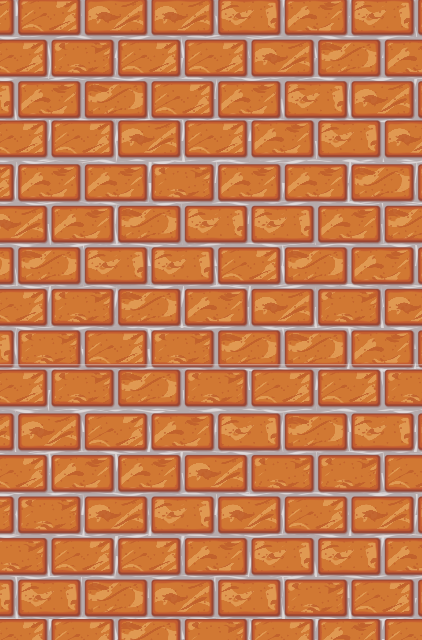
Write a WebGL 1 fragment shader that draws this texture.

```glsl
precision highp float;

uniform vec2 u_resolution;

// Lengths are in courses: one course is a brick plus its joint
const float COURSES = 15.41;
const float PITCH = 1.605;
const vec2 BRICK_HALF = vec2(0.742, 0.437);

const vec3 MORTAR = vec3(0.71, 0.665, 0.67);
const vec3 MORTAR_LIGHT = vec3(0.90, 0.88, 0.88);
const vec3 SHADOW = vec3(0.60, 0.44, 0.42);
const vec3 RIM = vec3(0.60, 0.27, 0.20);
const vec3 BEVEL = vec3(0.77, 0.36, 0.19);
const vec3 CLAY = vec3(0.82, 0.47, 0.20);
const vec3 CLAY_LIGHT = vec3(0.88, 0.60, 0.32);
const vec3 CLAY_DARK = vec3(0.75, 0.37, 0.17);

float hash(vec2 p) {
  return fract(sin(dot(p, vec2(12.99, 78.23))) * 4375.5);
}

float roundedBox(vec2 p, vec2 halfSize, float radius) {
  vec2 q = abs(p) - halfSize + radius;
  return length(max(q, 0.0)) + min(max(q.x, q.y), 0.0) - radius;
}

float cover(float d, float soft) {
  return 1.0 - smoothstep(-soft, soft, d);
}

// Layered warped sines, stretched along a rising diagonal
float swirl(vec2 p, float seed) {
  vec2 q = vec2(p.x + 0.5 * p.y, p.y * 1.7 + 0.55 * p.x);
  q += 0.22 * sin(q.yx * vec2(5.3, 6.1) + seed * vec2(2.1, 3.7));
  float broad = sin(q.x * 3.7 + seed * 4.3) * sin(q.y * 5.1 + seed * 1.9);
  float fine = sin(q.x * 8.3 - q.y * 5.0 + seed * 2.7) * sin(q.y * 11.0 + seed);
  return broad + 0.5 * fine;
}

// Distance to the nearest jittered cell point
float cellular(vec2 p, float seed) {
  vec2 base = floor(p);
  float nearest = 2.0;
  for (int j = -1; j <= 1; j++) {
    for (int i = -1; i <= 1; i++) {
      vec2 cell = base + vec2(float(i), float(j));
      vec2 point = cell + vec2(hash(cell + seed), hash(cell + seed + 17.3));
      nearest = min(nearest, length(p - point));
    }
  }
  return nearest;
}

// Tapering wavy stroke running along a joint
float wisp(float along, float across, float width, float seed, float soft) {
  float bend = width * sin(along * 6.3 + seed * 5.0);
  float taper = sin(along * 4.1 + seed * 9.0) + 0.4 * sin(along * 9.7 + seed * 3.0);
  float d = abs(across - bend) - width * taper;
  return cover(d, soft);
}

vec3 mortarColor(vec2 p, vec2 grid, float soft) {
  vec2 joint = floor(grid + 0.5);
  vec2 across = (grid - joint) * vec2(PITCH, 1.0);
  float bed = wisp(p.x, across.y, 0.026, hash(vec2(joint.y, 3.0)), soft);
  float bedThin = wisp(p.x * 1.4, across.y + 0.025, 0.014, hash(vec2(joint.y, 8.0)), soft);
  float upright = wisp(p.y, across.x, 0.026, hash(joint), soft);
  float light = max(max(bed, bedThin), upright * step(abs(across.x), 0.09));
  return mix(MORTAR, MORTAR_LIGHT, 0.85 * light);
}

vec3 clayColor(vec2 p, float seed) {
  float grain = swirl(p, seed);
  float ends = 0.35 * smoothstep(0.2, 0.65, abs(p.x));
  vec3 color = mix(CLAY, CLAY_LIGHT, smoothstep(0.48, 0.60, grain + ends));
  float streak = swirl(p * vec2(1.2, 1.5) + 3.1, seed + 2.4);
  color = mix(color, CLAY_DARK, 0.85 * smoothstep(0.70, 0.84, streak));
  float pit = cover(cellular(p * 4.5, seed) - 0.10, 0.04);
  return mix(color, CLAY_DARK, 0.7 * pit);
}

vec3 brickLayers(vec3 ground, vec2 p, float seed, float soft) {
  float body = roundedBox(p, BRICK_HALF, 0.07);
  float shade = roundedBox(p - vec2(0.014, 0.016), BRICK_HALF + 0.012, 0.09);
  float inner = roundedBox(p + vec2(0.009, 0.010), BRICK_HALF - 0.036, 0.07);
  float wobble = 0.013 * sin(p.x * 9.0 + seed * 3.0) * sin(p.y * 11.0 + seed);
  float face = roundedBox(p + vec2(0.008, 0.010), BRICK_HALF - 0.085, 0.07) + wobble;
  vec3 color = mix(ground, SHADOW, cover(shade, soft + 0.012));
  color = mix(color, RIM, cover(body, soft));
  color = mix(color, BEVEL, cover(inner, soft + 0.008));
  return mix(color, clayColor(p, seed), cover(face, soft + 0.008));
}

void main() {
  // Rows count downward from the top edge
  vec2 p = vec2(gl_FragCoord.x, u_resolution.y - gl_FragCoord.y) * COURSES / u_resolution.y;
  float soft = 0.75 * COURSES / u_resolution.y;

  // Running bond: alternate courses shift by half a brick
  vec2 grid = vec2(p.x / PITCH - 0.2375, p.y + 0.105);
  float row = floor(grid.y);
  grid.x -= 0.5 * mod(row, 2.0);
  vec2 cell = floor(grid);
  vec2 local = (fract(grid) - 0.5) * vec2(PITCH, 1.0);

  // Every sixth course sits slightly high; faces come in six variants
  local.y += 0.055 * step(abs(mod(row, 6.0) - 3.0), 0.5);
  float variant = floor(hash(cell + 5.0) * 6.0) + 1.0;

  vec3 color = brickLayers(mortarColor(p, grid, soft), local, variant, soft);

  // Pale horizontal seam
  float seam = cover(abs(p.y - 0.570 * COURSES) - 0.012, soft);
  gl_FragColor = vec4(mix(color, MORTAR_LIGHT, 0.6 * seam), 1.0);
}
```
